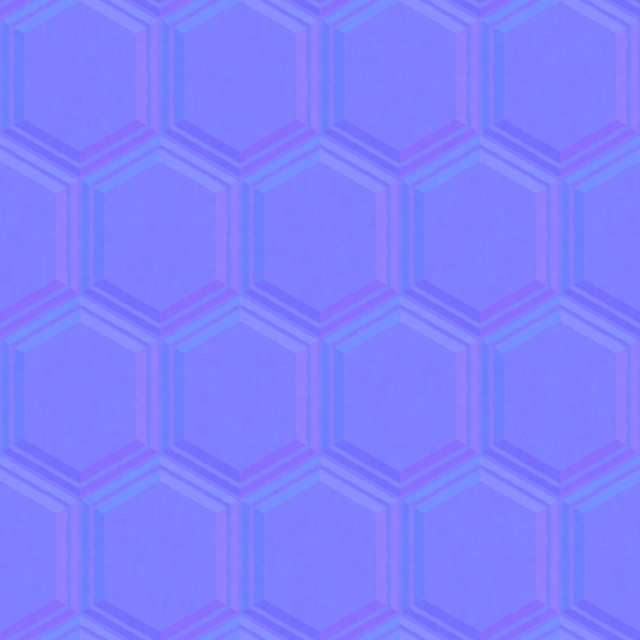
Reproduce this texture map procedurally as a Shadertoy shader.

```glsl
// Tiling normal map of hexagonal plates with double-bevelled edges and fine surface grain.

const float REPEATS = 4.0;         // plates across and rows down (even, so it wraps)
const float ROW_SHIFT = 0.523;     // height of the first row's centres, in cells
const vec2 SLANT = vec2(0.5, 0.8660254);
const float BEVEL_TILT = 0.145;
const float LIP_TILT = -0.075;
const float GRAIN_TILT = 0.022;

// Integer hash to the range 0..1
float hash(uvec2 cell, uint seed) {
    uint h = cell.x * 1597334677u ^ cell.y * 3812015801u ^ seed * 668265263u;
    h = (h ^ (h >> 15)) * 2246822519u;
    h = (h ^ (h >> 13)) * 3266489917u;
    return float((h ^ (h >> 16)) & 65535u) / 65535.0;
}

// Value noise in -1..1 that wraps after "period" cells
float wrapNoise(vec2 uv, vec2 period, uint seed) {
    vec2 p = uv * period;
    vec2 f = fract(p);
    f = f * f * (3.0 - 2.0 * f);
    uvec2 lo = uvec2(mod(floor(p), period));
    uvec2 hi = uvec2(mod(floor(p) + 1.0, period));
    float bottom = mix(hash(lo, seed), hash(uvec2(hi.x, lo.y), seed), f.x);
    float top = mix(hash(uvec2(lo.x, hi.y), seed), hash(hi, seed), f.x);
    return 2.0 * mix(bottom, top, f.y) - 1.0;
}

// Distances inward from the upright sides (x) and the slanted sides (y)
vec2 sideDistances(vec2 p) {
    vec2 q = abs(p);
    return vec2(0.5, dot(SLANT, vec2(0.25, 0.5))) - vec2(q.x, dot(SLANT, q));
}

// Offset from the centre of the plate that contains p
vec2 plateOffset(vec2 p) {
    vec2 period = vec2(1.0, 2.0);
    vec2 a = mod(p + 0.5 * period, period) - 0.5 * period;
    vec2 b = mod(p, period) - 0.5 * period;
    vec2 da = sideDistances(a);
    vec2 db = sideDistances(b);
    return min(da.x, da.y) > min(db.x, db.y) ? a : b;
}

// Soft-edged strip between two distances
float band(float d, float start, float end, float soft) {
    return smoothstep(start - soft, start + soft, d) * (1.0 - smoothstep(end - soft, end + soft, d));
}

// Outward tilt across the rim: outer bevel, raised lip, inner bevel
float rimTilt(float d, float soft) {
    return BEVEL_TILT * band(d, 0.013, 0.056, soft)
         + LIP_TILT * band(d, 0.061, 0.079, soft)
         + BEVEL_TILT * band(d, 0.088, 0.150, soft);
}

void mainImage(out vec4 fragColor, in vec2 fragCoord) {
    vec2 uv = fragCoord / iResolution.xy;
    float pixel = REPEATS / min(iResolution.x, iResolution.y);
    float soft = max(0.005, 0.75 * pixel);

    // Plate shape with slightly ragged bevel edges
    vec2 p = plateOffset(uv * REPEATS - vec2(0.0, ROW_SHIFT));
    vec2 sides = sideDistances(p);
    float edge = min(sides.x, sides.y) + 0.0025 * wrapNoise(uv, vec2(160.0), 1u);

    // Tilt faces outward from the nearest side, mitred at the corners
    float upright = smoothstep(-soft, soft, sides.y - sides.x);
    vec2 facing = sign(p) * mix(SLANT, vec2(1.0, 0.0), upright);
    vec2 tilt = facing * rimTilt(edge, soft);

    // Fine grain over the whole surface
    vec2 grain = vec2(wrapNoise(uv, vec2(144.0, 96.0), 2u), wrapNoise(uv, vec2(144.0, 96.0), 3u));
    tilt += GRAIN_TILT * grain;

    vec3 normal = vec3(tilt, sqrt(1.0 - dot(tilt, tilt)));
    fragColor = vec4(0.5 + 0.5 * normal, 1.0);
}
```
